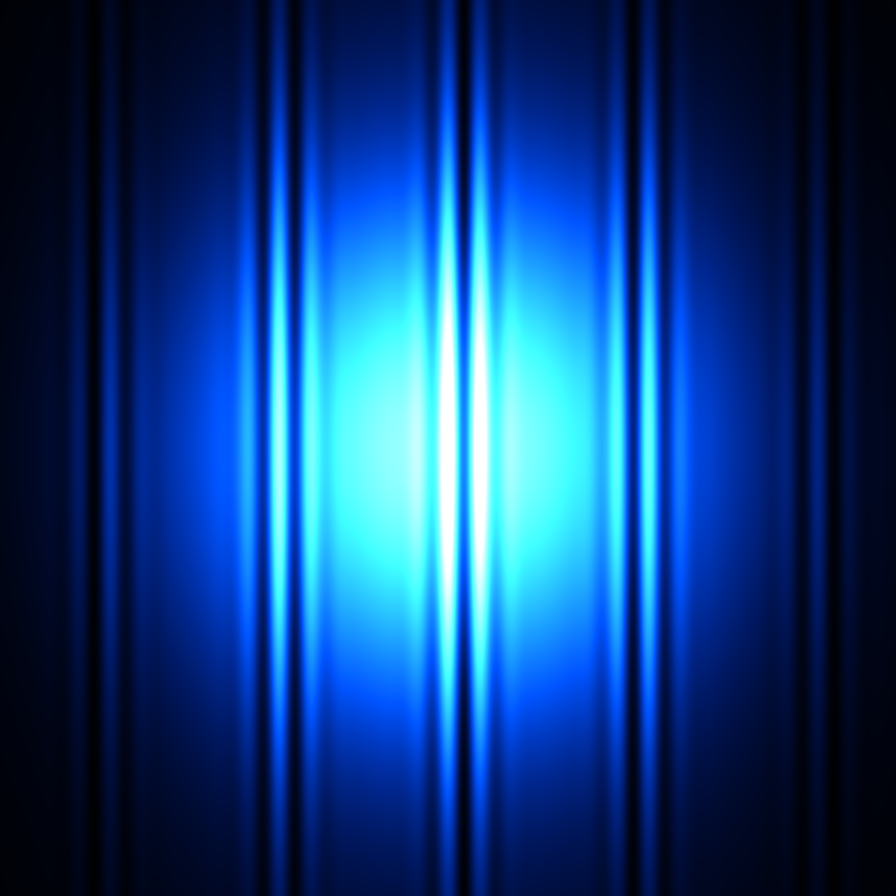
Give the GLSL for this background, as a Shadertoy shader.

```glsl
// A blue-white glow crossed by vertical interference streaks.
// Two Gaussian lobes set the brightness; a fine cosine ripple, gated by
// evenly spaced packets, cuts the streaks; a ramp turns brightness to colour.

#define GLOW_CENTER    vec2(0.503, 0.5)
#define CORE_SIZE      vec2(0.182, 0.197)
#define HALO_SIZE      vec2(0.247, 0.456)
#define CORE_GAIN      2.25
#define HALO_GAIN      0.35
#define RIPPLE_PERIOD  0.0376
#define RIPPLE_DARK_X  0.518
#define PACKET_PERIOD  0.2018
#define PACKET_X       0.5156
#define PACKET_WIDTH   0.026

const float TAU = 6.2831853;

// Gaussian falloff with a separate width on each axis
float lobe(vec2 offset, vec2 size) {
    vec2 q = offset / size;
    return exp(-0.5 * dot(q, q));
}

// Signed ripple: -1 in the deepest gaps, +1 on the brightest lines
float streaks(float x) {
    float cell = fract((x - PACKET_X) / PACKET_PERIOD + 0.5) - 0.5;
    float d = cell * PACKET_PERIOD / PACKET_WIDTH;
    float packet = exp(-0.5 * d * d);
    return -packet * cos(TAU * (x - RIPPLE_DARK_X) / RIPPLE_PERIOD);
}

// Black to blue to cyan to white, one step per unit of brightness
vec3 glowRamp(float level) {
    const vec3 BLUE = vec3(0.0, 0.33, 1.0);
    const vec3 CYAN = vec3(0.25, 1.0, 1.0);
    float low = clamp(level, 0.0, 1.0);
    vec3 color = vec3(0.0, low * (0.2 + 0.13 * low), low);
    color += (CYAN - BLUE) * clamp(level - 1.0, 0.0, 1.0);
    color += (vec3(1.0) - CYAN) * clamp(level - 2.0, 0.0, 1.0);
    return color;
}

void mainImage(out vec4 fragColor, in vec2 fragCoord) {
    vec2 uv = fragCoord / iResolution.xy;
    vec2 offset = uv - GLOW_CENTER;

    // Bright core inside a tall faint halo
    float level = CORE_GAIN * lobe(offset, CORE_SIZE)
                + HALO_GAIN * lobe(offset, HALO_SIZE);

    // Streaks have more contrast where the glow is dim
    float depth = mix(0.92, 0.5, smoothstep(0.2, 2.6, level));
    level *= 1.0 + depth * streaks(uv.x);

    fragColor = vec4(glowRamp(level), 1.0);
}
```
